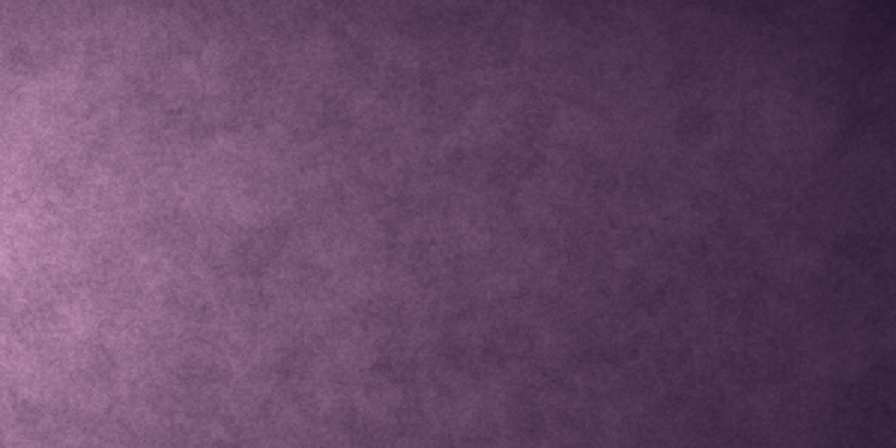
Give the GLSL for this texture, as a Shadertoy shader.

```glsl
// Aged mauve plaster wall, lit from the left, with soft mottling and fine scratches.

vec3 hash3(vec2 cell) {
    vec3 q = fract(vec3(cell.xyx) * vec3(0.1031, 0.1030, 0.0973));
    q += dot(q, q.yxz + 33.33);
    return fract((q.xxy + q.yzz) * q.zyx);
}

// Cellular noise whose random cell tones melt into each other, centred on zero.
float softCells(vec2 p) {
    vec2 base = floor(p);
    float tone = 0.0, total = 0.0;
    for (int j = -1; j <= 1; j++)
    for (int i = -1; i <= 1; i++) {
        vec2 cell = base + vec2(i, j);
        vec3 rnd = hash3(cell);
        vec2 d = cell + 0.15 + 0.7 * rnd.xy - p;
        float weight = exp(-9.0 * dot(d, d));
        tone += weight * rnd.z;
        total += weight;
    }
    return tone / total - 0.5;
}

// Layers of cells, each turned and finer than the last.
float mottling(vec2 p) {
    float sum = 0.0, amp = 1.0;
    mat2 turn = mat2(0.8, 0.6, -0.6, 0.8);
    for (int i = 0; i < 5; i++) {
        sum += amp * softCells(p);
        p = turn * p * 2.03 + 17.3;
        amp *= 0.83;
    }
    return sum;
}

// One short bent stroke per cell: positive is pale, negative is dark.
float scratches(vec2 p, float blur) {
    vec2 base = floor(p);
    float sum = 0.0;
    for (int j = -1; j <= 1; j++)
    for (int i = -1; i <= 1; i++) {
        vec2 cell = base + vec2(i, j);
        vec3 rnd = hash3(cell + 71.0);
        vec3 kind = hash3(cell + 193.0);
        float angle = 6.2832 * rnd.z;
        vec2 axis = vec2(cos(angle), sin(angle));
        vec2 d = p - cell - rnd.xy;
        vec2 q = vec2(dot(d, axis), dot(d, vec2(-axis.y, axis.x)));
        q.y += (kind.x - 0.5) * 2.0 * q.x * q.x;
        float halfLength = 0.1 + 0.27 * kind.y;
        float edge = length(vec2(max(abs(q.x) - halfLength, 0.0), q.y));
        float stroke = 1.0 - smoothstep(0.0, 0.04 + blur, edge);
        sum += stroke * (kind.z < 0.55 ? -1.5 * kind.z : kind.z * 0.6);
    }
    return sum;
}

void mainImage(out vec4 fragColor, in vec2 fragCoord) {
    vec2 uv = fragCoord / iResolution.xy;
    vec2 p = fragCoord / iResolution.y;
    float pixel = 1.0 / iResolution.y;

    // Side light, fading towards the top, the bottom and the right corners
    float light = 0.258 + 0.362 * pow(max(1.0 - uv.x, 0.0), 1.5);
    light *= 1.05 - 0.23 * pow(uv.y, 5.0) - 0.11 * pow(1.0 - uv.y, 4.0);
    light += 0.045 * exp(-uv.x * 22.0 - pow((uv.y - 0.47) * 3.2, 2.0));
    light -= 0.045 * smoothstep(0.86, 1.0, uv.x) * (0.4 + 0.6 * uv.y);

    // Cloudy blotches, then grain at two sizes
    vec2 sway = 0.015 * vec2(sin(p.y * 13.0), sin(p.x * 15.0));
    float relief = 0.1 * mottling((p + sway) * 6.0);
    relief += 0.08 * softCells(p * vec2(78.0, 90.0));
    relief += 0.11 * softCells(p * vec2(150.0, 165.0) + 31.0);

    // Two sizes of strokes, gathered in worn patches
    float wear = smoothstep(-0.25, 0.3, softCells(p * 6.0 + 40.0));
    float strokes = scratches(p * 17.0, 17.0 * pixel)
                  + 0.8 * scratches(p * 31.0 + 9.0, 31.0 * pixel);
    relief += 0.12 * strokes * (0.35 + 0.65 * wear);

    float tone = light * (1.0 + relief);
    vec3 color = vec3(tone, 0.79 * tone - 0.035, 0.86 * tone + 0.055);
    fragColor = vec4(clamp(color, 0.0, 1.0), 1.0);
}
```
